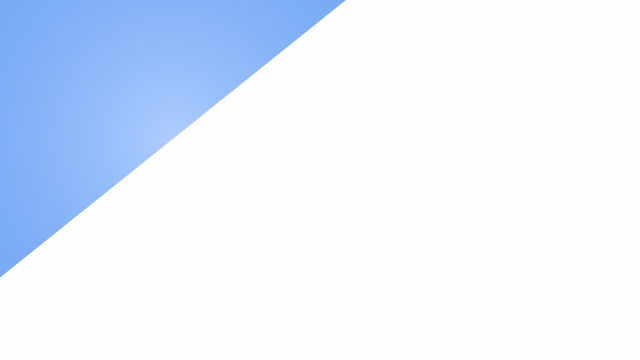
Write a WebGL 2 fragment shader that draws this background.

```glsl
#version 300 es
precision highp float;
// A white field with a blue corner triangle at the upper left, lit by a radial glow.

uniform vec2 u_resolution;
out vec4 fragColor;

// Signed distance to the slanted edge between the two legs; negative inside the corner.
float cornerDistance(vec2 p, vec2 legs) {
    return (dot(p, legs.yx) - legs.x * legs.y) / length(legs);
}

void main() {
    // Canvas heights, measured right and down from the upper left corner.
    vec2 p = vec2(gl_FragCoord.x, u_resolution.y - gl_FragCoord.y) / u_resolution.y;
    vec2 legs = vec2(0.961, 0.771);

    // Glow centred on the slanted edge, fading out to the triangle's corners.
    float reach = clamp(1.0 - length(p - 0.5 * legs) / (0.5 * length(legs)), 0.0, 1.0);
    vec3 blue = mix(vec3(0.47, 0.667, 0.963), vec3(0.68, 0.80, 1.0), pow(reach, 1.35));

    // Antialiased edge, one pixel wide.
    float pixel = 1.0 / u_resolution.y;
    float outside = smoothstep(-0.6 * pixel, 0.6 * pixel, cornerDistance(p, legs));
    fragColor = vec4(mix(blue, vec3(0.996), outside), 1.0);
}
```
